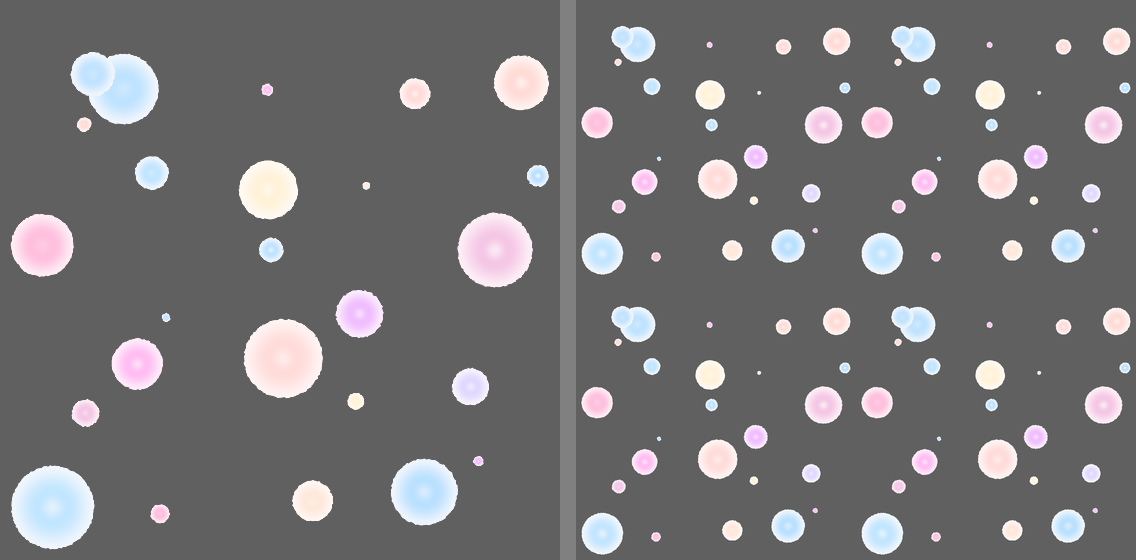
Left: one tile. Right: repeated 2 by 2.
Give the GLSL for this background, as a Shadertoy shader.

```glsl
// Soft pastel discs with light cores and pale ragged rims scattered on flat grey, tiling.

const vec3  BACKGROUND   = vec3(0.376);
const vec3  RIM_COLOR    = vec3(1.0, 0.985, 0.985);
const int   GRID         = 5;       // scatter cells per side, one disc each
const int   STRIDE       = 7;       // coprime with the cell count, shuffles sizes
const float JITTER       = 0.85;    // offset within a cell, in cells
const float MARGIN       = 0.02;    // free border that keeps the tile edges plain
const float RADIUS_MIN   = 0.0065;
const float RADIUS_MAX   = 0.074;
const float RADIUS_CURVE = 1.35;    // higher gives more small discs
const float CORE_SIZE    = 0.36;    // light core, in disc radii
const float RIM_START    = 0.38;    // start of the fade to the rim, in disc radii
const float RIM_END      = 1.06;
const float RIM_STRENGTH = 0.8;
const float RAGGED       = 0.0026;  // edge roughness, in canvas units
const float RAGGED_CELLS = 256.0;   // whole number, so the roughness wraps
const float SEED         = 3.0;

const int TINT_COUNT = 13;
const vec3 TINTS[TINT_COUNT] = vec3[TINT_COUNT](
    vec3(0.76, 0.90, 1.00),   // sky
    vec3(1.00, 0.86, 0.85),   // salmon
    vec3(0.96, 0.78, 0.90),   // pink
    vec3(0.75, 0.89, 1.00),   // sky
    vec3(0.73, 0.88, 1.00),   // deep sky
    vec3(1.00, 0.75, 0.87),   // rose
    vec3(1.00, 0.95, 0.85),   // cream
    vec3(1.00, 0.86, 0.84),   // salmon
    vec3(1.00, 0.74, 0.95),   // magenta
    vec3(0.94, 0.74, 1.00),   // violet
    vec3(0.76, 0.89, 1.00),   // sky
    vec3(1.00, 0.91, 0.86),   // peach
    vec3(0.88, 0.85, 1.00));  // lavender

float hash(vec2 p) {
    return fract(sin(dot(p, vec2(12.9898, 78.233))) * 43758.5453);
}

// Value noise that repeats after one canvas
float wrappedNoise(vec2 uv, float cells) {
    vec2 p = uv * cells;
    vec2 a = mod(floor(p), cells);
    vec2 b = mod(a + 1.0, cells);
    vec2 f = smoothstep(0.0, 1.0, fract(p));
    return mix(mix(hash(a), hash(vec2(b.x, a.y)), f.x),
               mix(hash(vec2(a.x, b.y)), hash(b), f.x), f.y);
}

// Colour inside a disc; r is 0 at the centre and 1 at the rim
vec3 discColor(vec3 tint, float r, float coreLight) {
    float core = coreLight * (1.0 - smoothstep(0.0, CORE_SIZE, r));
    float rim = RIM_STRENGTH * smoothstep(RIM_START, RIM_END, r);
    return mix(tint, RIM_COLOR, max(core, rim));
}

void mainImage(out vec4 fragColor, in vec2 fragCoord) {
    vec2 uv = fragCoord / iResolution.xy;
    float pixel = 1.0 / min(iResolution.x, iResolution.y);
    float roughness = RAGGED * (wrappedNoise(uv, RAGGED_CELLS) - 0.5);
    vec3 color = BACKGROUND;

    // Largest first, so small discs lie on top
    int count = GRID * GRID;
    for (int i = 0; i < count; i++) {
        float id = float(i) + SEED;
        float size = 1.0 - float(i) / float(count - 1);
        float radius = mix(RADIUS_MIN, RADIUS_MAX, pow(size, RADIUS_CURVE));

        // Jittered cell, squeezed so the whole disc stays inside the tile
        int slot = (i * STRIDE) % count;
        vec2 cell = vec2(slot % GRID, slot / GRID);
        vec2 jitter = vec2(hash(vec2(id, 1.0)), hash(vec2(id, 2.0))) - 0.5;
        vec2 place = (cell + 0.5 + JITTER * jitter) / float(GRID);
        float inset = radius + MARGIN;
        vec2 center = clamp(place, inset, 1.0 - inset);

        float dist = length(uv - center);
        float light = hash(vec2(id, 3.0));
        float coreLight = 0.15 + 0.75 * light * light;
        vec3 disc = discColor(TINTS[i % TINT_COUNT], dist / radius, coreLight);
        float edge = dist - radius + roughness;
        color = mix(color, disc, 1.0 - smoothstep(-0.5 * pixel, 0.5 * pixel, edge));
    }

    fragColor = vec4(color, 1.0);
}
```
